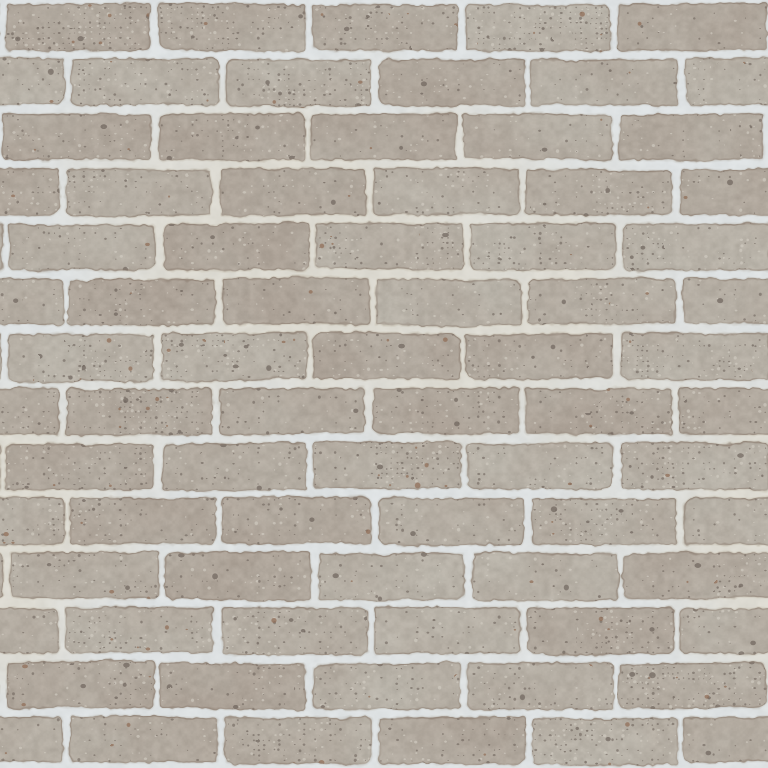
Reproduce this texture procedurally as a WebGL 2 fragment shader.

```glsl
#version 300 es
precision highp float;
// Weathered grey-beige brick wall in running bond with pale, ragged mortar.
// Each brick is a rounded box with its own size, corners and tone; wrapping
// noise roughens the edges, and scattered grains add pits and pebbles.

uniform vec2 u_resolution;
out vec4 outColor;

const vec2 BRICKS = vec2(5.0, 14.0);
const vec2 HALF_SIZE = vec2(0.0955, 0.0302);

const vec3 BRICK_WARM = vec3(0.675, 0.635, 0.592);
const vec3 BRICK_COOL = vec3(0.725, 0.704, 0.664);
const vec3 BRICK_RIM = vec3(0.54, 0.48, 0.43);
const vec3 MORTAR_WARM = vec3(0.865, 0.855, 0.82);
const vec3 MORTAR_COOL = vec3(0.87, 0.885, 0.89);
const vec3 PIT = vec3(0.43, 0.39, 0.36);
const vec3 PALE_GRAIN = vec3(0.82, 0.80, 0.76);
const vec3 RUST = vec3(0.56, 0.42, 0.33);

float hash(vec2 p) {
    return fract(sin(dot(p, vec2(127.1, 311.7))) * 43758.5453);
}

// Value noise that wraps after "period" cells
float noise(vec2 uv, float period, float seed) {
    vec2 p = uv * period;
    vec2 cell = floor(p);
    vec2 f = p - cell;
    f = f * f * (3.0 - 2.0 * f);
    vec2 lo = mod(cell, period) + seed;
    vec2 hi = mod(cell + 1.0, period) + seed;
    return mix(mix(hash(lo), hash(vec2(hi.x, lo.y)), f.x),
               mix(hash(vec2(lo.x, hi.y)), hash(hi), f.x), f.y);
}

float fbm(vec2 uv, float period, float seed) {
    float sum = 0.0;
    float weight = 0.5;
    for (int i = 0; i < 4; i++) {
        sum += weight * noise(uv, period, seed + float(i) * 7.3);
        period *= 2.0;
        weight *= 0.5;
    }
    return sum / 0.9375;
}

// Irregular dots, at most one in each of count x count cells
float grains(vec2 uv, float count, float density, float seed, float pixel) {
    vec2 p = uv * count;
    vec2 id = mod(floor(p), count) + seed;
    vec2 centre = 0.35 + 0.3 * vec2(hash(id + 1.7), hash(id + 5.3));
    vec2 offset = fract(p) - centre;
    offset.y *= mix(0.9, 1.5, hash(id + 9.1));
    float radius = mix(0.1, 0.3, pow(hash(id + 3.9), 2.0));
    float blur = max(pixel * count * 0.7, 0.04);
    float dotMask = 1.0 - smoothstep(radius - blur, radius + blur, length(offset));
    return dotMask * step(hash(id), density);
}

float roundedBox(vec2 p, vec2 halfSize, float radius) {
    vec2 q = abs(p) - halfSize + radius;
    return length(max(q, 0.0)) + min(max(q.x, q.y), 0.0) - radius;
}

// Signed distance to the brick around uv; also gives its id and local position
float brickDistance(vec2 uv, out vec2 id, out vec2 local) {
    vec2 p = uv * BRICKS;
    float row = mod(floor(p.y), BRICKS.y);
    float shift = mix(0.43, 0.02, mod(row, 2.0));
    p.x -= shift + 0.05 * (hash(vec2(row, 21.0)) - 0.5);
    id = vec2(mod(floor(p.x), BRICKS.x), row);
    local = (fract(p) - 0.5) / BRICKS;
    vec2 jitter = vec2(hash(id + 31.0), hash(id + 47.0)) - 0.5;
    local -= jitter * vec2(0.003, 0.0016);
    vec2 halfSize = HALF_SIZE + jitter.yx * vec2(0.002, 0.0014);
    float corner = hash(id * 3.0 + step(0.0, local) * 1.3 + 61.0);
    float radius = mix(0.003, 0.014, corner * corner * corner);
    return roundedBox(local, halfSize, radius);
}

vec3 mortarColor(vec2 uv, float d) {
    float coolness = smoothstep(0.3, 0.65, fbm(uv, 3.0, 71.0));
    vec3 color = mix(MORTAR_WARM, MORTAR_COOL, coolness);
    color += 0.05 * (fbm(uv, 90.0, 83.0) - 0.5);
    float contact = 1.0 - smoothstep(0.0, 0.0028, d);
    return color - contact * vec3(0.055, 0.065, 0.08);
}

vec3 brickColor(vec2 uv, vec2 id, vec2 local, float d, float pixel) {
    float tone = hash(id + 13.0);
    float blotch = fbm(uv, 14.0, 19.0) - 0.5;
    vec3 color = mix(BRICK_WARM, BRICK_COOL, clamp(0.15 + 0.75 * tone + blotch, 0.0, 1.0));
    color += 0.09 * (fbm(uv, 128.0, 29.0) - 0.5);

    // Grains gather in patches and are denser on some bricks
    float rough = hash(id + 77.0);
    float patches = smoothstep(0.35, 0.7, fbm(uv, 18.0, 37.0));
    float density = mix(0.08, 0.5, rough * patches);
    color = mix(color, PALE_GRAIN, 0.65 * grains(uv, 130.0, density, 11.0, pixel));
    color = mix(color, PIT, 0.6 * grains(uv, 150.0, density, 43.0, pixel));
    color = mix(color, PIT, 0.7 * grains(uv, 70.0, density * 0.3, 59.0, pixel));
    color = mix(color, RUST, 0.7 * grains(uv, 80.0, density * density * 0.6, 97.0, pixel));

    // Broken dark rim, strongest under the upper joint
    float rim = smoothstep(-0.0032, -0.0002, d);
    float upper = smoothstep(0.015, 0.03, local.y);
    float worn = smoothstep(0.25, 0.7, fbm(uv, 40.0, 53.0));
    return mix(color, BRICK_RIM, rim * (0.25 + 0.35 * worn + 0.2 * upper));
}

void main() {
    vec2 uv = gl_FragCoord.xy / u_resolution;
    float pixel = 1.0 / min(u_resolution.x, u_resolution.y);

    // Slightly wavy courses with ragged brick edges
    vec2 bend = vec2(fbm(uv, 6.0, 3.0), fbm(uv, 5.0, 8.0)) - 0.5;
    vec2 id, local;
    float d = brickDistance(uv + bend * 0.005, id, local);
    d += 0.0055 * (fbm(uv, 36.0, 17.0) - 0.5) + 0.003 * (noise(uv, 160.0, 23.0) - 0.5);

    float mortar = smoothstep(-0.7 * pixel, 0.7 * pixel, d);
    vec3 color = mix(brickColor(uv, id, local, d, pixel), mortarColor(uv, d), mortar);
    outColor = vec4(color, 1.0);
}
```
